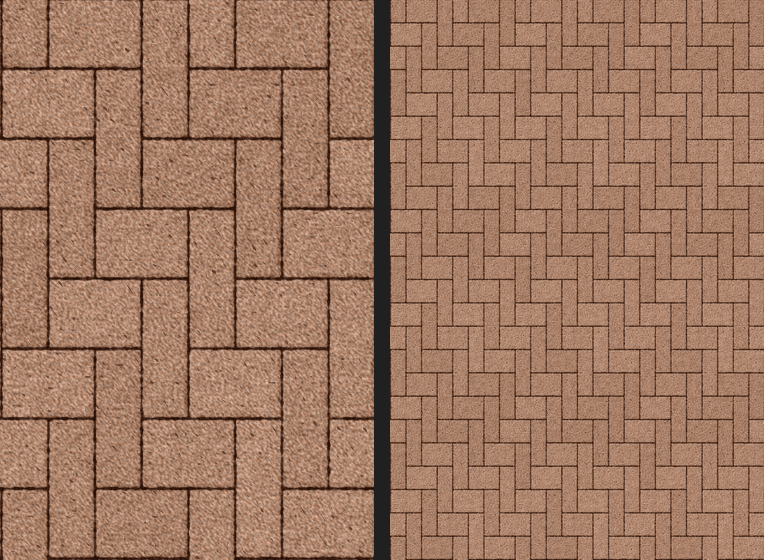
Left: one tile. Right: repeated 3 by 3.
Write a WebGL 1 fragment shader that draws this texture.

```glsl
precision highp float;
// Clay pavers in a herringbone bond on an 8 x 8 grid of 2:3 cells.
// Each cell finds its two-cell brick from its diagonal; a rounded box distance
// cuts the joints and wrapping gradient noise adds grain, pits and pale grit.

uniform vec2 u_resolution;

#define CELLS 8.0                     // grid cells across and down, multiple of 4
#define CELL_SHAPE vec2(1.0, 1.5)     // proportions of one cell
#define GRID_SHIFT vec2(0.004, 0.0024)
#define JOINT vec2(0.024, 0.031)      // half joint widths, in cell widths
#define CORNER 0.045                  // corner radius
#define SOFTNESS 0.024                // blur of the brick outline
#define WOBBLE 0.022                  // roughness of the brick outline
#define GRAIN 1.0                     // contrast of the surface
#define CLAY vec3(0.675, 0.515, 0.422)
#define JOINT_DARK vec3(0.15, 0.05, 0.01)
#define JOINT_LIGHT vec3(0.29, 0.17, 0.11)
#define GRIT vec3(0.85, 0.75, 0.66)

float hash(vec2 p) {
  vec3 q = fract(p.xyx * vec3(0.1031, 0.1030, 0.0973));
  q += dot(q, q.yzx + 33.33);
  return fract((q.x + q.y) * q.z);
}

// Contribution of one lattice corner, wrapped to the period
float corner(vec2 cell, vec2 offset, vec2 period) {
  float angle = 6.28318 * hash(floor(mod(cell + 0.5, period)));
  return dot(vec2(cos(angle), sin(angle)), offset);
}

// Periodic gradient noise, roughly -1 to 1
float noise(vec2 p, vec2 period) {
  vec2 i = floor(p), f = fract(p);
  vec2 w = f * f * f * (f * (f * 6.0 - 15.0) + 10.0);
  vec2 e = vec2(1.0, 0.0);
  float low = mix(corner(i, f, period), corner(i + e, f - e, period), w.x);
  float high = mix(corner(i + e.yx, f - e.yx, period),
                   corner(i + 1.0, f - 1.0, period), w.x);
  return 1.4 * mix(low, high, w.y);
}

// Noise with whole-number frequencies over the canvas
float tiled(vec2 uv, vec2 frequency) {
  return noise(uv * frequency, frequency);
}

float roundBox(vec2 p, vec2 halfSize, float radius) {
  vec2 q = abs(p) - halfSize + radius;
  return length(max(q, 0.0)) + min(max(q.x, q.y), 0.0) - radius;
}

void main() {
  vec2 uv = gl_FragCoord.xy / u_resolution;

  // Herringbone: diagonals 0 and 1 are upright bricks, 2 and 3 lie flat
  vec2 grid = (uv - GRID_SHIFT) * CELLS;
  vec2 cell = floor(grid);
  float diagonal = mod(cell.x - cell.y, 4.0);
  vec2 size = mix(vec2(1.0, 2.0), vec2(2.0, 1.0), step(1.5, diagonal));
  vec2 start = cell - vec2(step(2.5, diagonal), 1.0 - step(0.5, diagonal));
  float brick = hash(mod(start, CELLS) + 17.0);

  // Distance to the worn outline, negative inside the brick
  vec2 local = (grid - start - 0.5 * size) * CELL_SHAPE;
  vec2 halfSize = 0.5 * size * CELL_SHAPE - JOINT;
  float ragged = tiled(uv, vec2(70.0, 105.0));
  float edge = roundBox(local, halfSize, CORNER) + WOBBLE * ragged;
  float blur = max(SOFTNESS, 0.7 * CELLS / u_resolution.x);
  float cover = 1.0 - smoothstep(-blur, blur, edge);

  // Grain: slanted streaks, fine grains and broad mottling
  vec2 slanted = vec2(uv.x + uv.y, uv.y);
  float streaks = tiled(slanted, vec2(136.0, 150.0));
  float grains = tiled(uv + 0.37, vec2(160.0, 240.0));
  float mottle = tiled(uv, vec2(22.0, 33.0));
  float tone = GRAIN * (2.1 * streaks + 1.4 * grains + 0.5 * mottle);
  tone += 0.5 * (brick - 0.5);

  // Bevel lit from the upper left
  float rim = smoothstep(-0.11, 0.0, edge);
  vec2 side = local / halfSize;
  tone += rim * (0.7 * clamp(side.y - side.x, -1.0, 1.0) - 0.4);
  vec3 color = CLAY + 0.08 * tone;

  // Faint warm and cool grains
  float tint = tiled(uv + 0.61, vec2(90.0, 135.0));
  color += tint * vec3(0.025, -0.005, -0.025);

  // Dark pits and pale grit
  float pits = smoothstep(0.50, 0.78, tiled(slanted + 0.23, vec2(74.0, 96.0)));
  float grit = smoothstep(0.56, 0.82, tiled(uv + 0.79, vec2(96.0, 144.0)));
  color = mix(color, JOINT_LIGHT, 0.75 * pits);
  color = mix(color, GRIT, 0.7 * grit);

  // Sandy joints
  float sand = clamp(0.3 + 0.7 * grains + 0.5 * mottle, 0.0, 1.0);
  color = mix(mix(JOINT_DARK, JOINT_LIGHT, sand), color, cover);
  gl_FragColor = vec4(clamp(color, 0.0, 1.0), 1.0);
}
```
